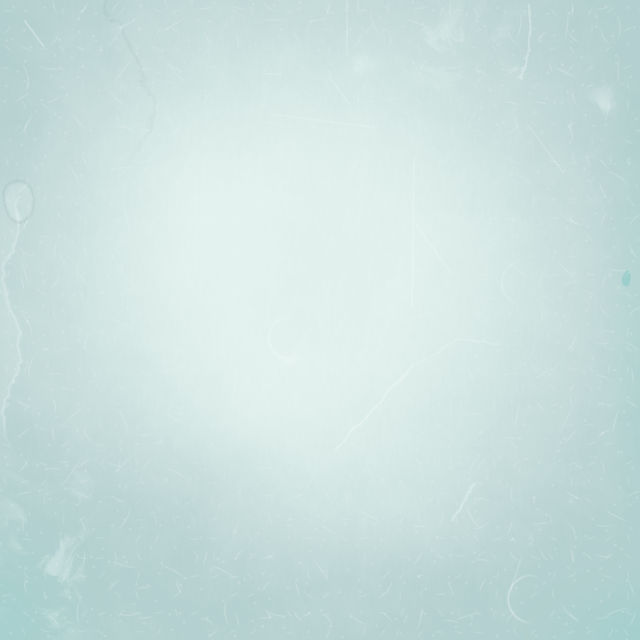
This texture is drawn by a WebGL 1 fragment shader. Its source:

```glsl
precision highp float;
// Weathered pale teal plaster: a broad off-centre glow fades to greyer edges.
// Layered sines make the clouds, cellular noise makes grain and flecks,
// and segment and arc distances lay thin chalky scratches on top.

#define GLOW_CENTER vec2(0.49, 0.57)
#define GLOW_RADIUS vec2(0.54, 0.53)
#define EDGE_COLOR vec3(0.710, 0.817, 0.815)
#define LIGHT_COLOR vec3(0.882, 0.941, 0.928)
#define TEAL_COLOR vec3(0.61, 0.81, 0.80)
#define CLOUD_AMOUNT 0.16
#define GRAIN_AMOUNT 0.055
#define FIBRE_AMOUNT 0.16
#define SCRATCH_AMOUNT 0.30
#define STAIN_AMOUNT 0.38

uniform vec2 u_resolution;

vec2 hash2(vec2 p) {
  vec3 q = fract(p.xyx * vec3(0.1031, 0.1030, 0.0973));
  q += dot(q, q.yzx + 33.33);
  return fract((q.xx + q.yz) * q.zy);
}

// Distance to the nearest scattered cell point
float cellular(vec2 p) {
  vec2 cell = floor(p), f = fract(p);
  float nearest = 2.0;
  for (int y = -1; y <= 1; y++)
    for (int x = -1; x <= 1; x++) {
      vec2 o = vec2(float(x), float(y));
      nearest = min(nearest, length(o + hash2(cell + o + 50.0) - f));
    }
  return nearest;
}

// Warped, rotated sine octaves, about -1 to 1
float clouds(vec2 p) {
  float sum = 0.0, amp = 0.5;
  for (int i = 0; i < 7; i++) {
    p = mat2(0.8, -0.6, 0.6, 0.8) * p * 1.65 + 0.7 * sin(p.yx * 1.3) + 1.7;
    sum += amp * sin(p.x) * sin(p.y);
    amp *= 0.72;
  }
  return sum;
}

float blob(vec2 p, vec2 center, vec2 radius) {
  vec2 q = (p - center) / radius;
  return exp(-dot(q, q));
}

float line(float d, float width) {
  float w = max(width, 0.7 / u_resolution.y);
  return (1.0 - smoothstep(0.0, 2.0 * w, d)) * width / w;
}

float scratch(vec2 p, vec2 a, vec2 b, float width) {
  vec2 pa = p - a, ba = b - a;
  float t = clamp(dot(pa, ba) / dot(ba, ba), 0.0, 1.0);
  return line(length(pa - ba * t), width);
}

// Left-facing part of a ring
float arc(vec2 p, vec2 center, float radius) {
  vec2 q = p - center;
  return line(abs(length(q) - radius), 0.0016) * smoothstep(0.2, -0.7, q.x / radius);
}

// One short, slightly bent stroke in some of the cells
float fibres(vec2 p, float scale) {
  vec2 g = p * scale, cell = floor(g), h = hash2(cell + scale);
  vec2 q = fract(g) - 0.5 - 0.2 * (h.yx - 0.5);
  float angle = 6.2832 * h.x;
  q = mat2(cos(angle), sin(angle), -sin(angle), cos(angle)) * q;
  q.y += (h.y - 0.5) * 2.0 * q.x * q.x;
  float span = 1.0 - smoothstep(0.08, 0.34, abs(q.x));
  return line(abs(q.y) / scale, 0.0010) * span * step(0.45, h.y);
}

void main() {
  vec2 p = gl_FragCoord.xy / u_resolution;
  float broad = clouds(p * 5.0), fine = clouds(p * 23.0 + 4.0);
  vec2 warped = p + 0.006 * vec2(fine, clouds(p * 19.0 + 9.0));

  // Base glow, with soft lobes that make its outline uneven
  float d = length((p - GLOW_CENTER) / GLOW_RADIUS);
  float light = 1.0 - smoothstep(0.22, 1.22, d);
  light += 0.13 * blob(p, vec2(0.30, 0.70), vec2(0.17)) + 0.12 * blob(p, vec2(0.63, 0.20), vec2(0.17, 0.10));
  light += 0.10 * blob(p, vec2(0.40, 0.36), vec2(0.12)) - 0.16 * blob(p, vec2(0.28, 0.22), vec2(0.15, 0.10));
  light -= 0.08 * blob(p, vec2(0.50, 0.09), vec2(0.26, 0.07));
  float rim = smoothstep(0.35, 1.0, d);
  light += CLOUD_AMOUNT * (0.45 * broad + 0.35 * fine) * (0.45 + 0.55 * rim);

  // Vertical brushing and small grain
  light += GRAIN_AMOUNT * (cellular(p * vec2(150.0, 45.0)) - 0.5);
  light += 0.5 * GRAIN_AMOUNT * (cellular(p * 210.0) - 0.5);
  vec3 color = mix(EDGE_COLOR, LIGHT_COLOR, clamp(light, 0.0, 1.05));

  // Teal tint at the lower corners and the right edge
  float teal = 0.6 * blob(p, vec2(1.0, 0.0), vec2(0.13, 0.08)) + 0.55 * blob(p, vec2(0.0, 0.02), vec2(0.12, 0.14));
  teal += 0.25 * blob(p, vec2(1.0, 0.45), vec2(0.04, 0.35));
  teal += 0.9 * (1.0 - smoothstep(0.7, 1.1, length((warped - vec2(0.979, 0.564)) / vec2(0.008, 0.016))));
  color = mix(color, TEAL_COLOR, min(teal, 1.0));

  // Chalky stains: left border, lower left, and worn patches
  float leftEdge = 0.018 + 0.012 * sin(p.y * 31.0) + 0.008 * fine;
  float band = smoothstep(0.27, 0.36, p.y) * (1.0 - smoothstep(0.66, 0.72, p.y));
  float stain = band * (0.35 * smoothstep(0.008, -0.004, p.x - leftEdge) + 0.7 * line(abs(p.x - leftEdge), 0.002));
  float head = length((warped - vec2(0.029, 0.685)) / vec2(0.023, 0.032));
  stain += 0.4 * (1.0 - smoothstep(0.8, 1.05, head));
  float worn = blob(p, vec2(0.07, 0.14), vec2(0.06, 0.13)) + 0.8 * blob(p, vec2(0.71, 0.93), vec2(0.08, 0.05));
  worn += blob(p, vec2(0.944, 0.836), vec2(0.018, 0.025)) + 0.6 * blob(p, vec2(0.56, 0.90), vec2(0.025, 0.015));
  stain += worn * smoothstep(0.05, 0.65, fine);
  stain += 1.1 * blob(warped, vec2(0.454, 0.437), vec2(0.015, 0.009));
  color = mix(color, vec3(0.93, 0.97, 0.96), STAIN_AMOUNT * min(stain, 1.5));
  color -= 0.035 * line(abs(head - 1.08) * 0.025, 0.0015);
  float crack = abs(p.x - 0.20 - 0.035 * sin(p.y * 17.0) - 0.012 * fine);
  color -= 0.022 * line(crack, 0.003) * smoothstep(0.72, 0.80, p.y);

  // Long scratches and curved marks
  float s = scratch(warped, vec2(0.525, 0.297), vec2(0.645, 0.427), 0.0018);
  s += 0.6 * scratch(warped, vec2(0.645, 0.427), vec2(0.71, 0.466), 0.0013);
  s += 0.6 * scratch(warped, vec2(0.71, 0.466), vec2(0.78, 0.461), 0.0013);
  s += 0.7 * scratch(p, vec2(0.647, 0.753), vec2(0.644, 0.52), 0.0015);
  s += 0.7 * scratch(p, vec2(0.651, 0.648), vec2(0.707, 0.57), 0.0012);
  s += 0.6 * scratch(p, vec2(0.423, 0.822), vec2(0.59, 0.80), 0.0013);
  s += 0.6 * scratch(p, vec2(0.514, 0.88), vec2(0.547, 0.837), 0.0013);
  s += scratch(warped, vec2(0.83, 0.987), vec2(0.818, 0.876), 0.0015);
  s += scratch(p, vec2(0.039, 0.967), vec2(0.068, 0.928), 0.0014);
  s += scratch(warped, vec2(0.742, 0.247), vec2(0.706, 0.184), 0.0018);
  s += 0.6 * scratch(p, vec2(0.542, 1.0), vec2(0.542, 0.915), 0.0014);
  s += 0.5 * scratch(p, vec2(0.825, 0.805), vec2(0.88, 0.73), 0.0013);
  s += 0.8 * arc(p, vec2(0.453, 0.472), 0.033) + arc(p, vec2(0.831, 0.064), 0.037);
  s += 0.5 * arc(p, vec2(0.818, 0.558), 0.034);
  color += SCRATCH_AMOUNT * min(s, 1.0) * (vec3(0.98, 1.0, 0.99) - color);

  // Scattered fibres and flecks
  float marks = fibres(p, 13.0) + fibres(p + 0.37, 21.0) + 0.8 * fibres(p.yx + 0.71, 34.0);
  marks += 0.8 * (1.0 - smoothstep(0.03, 0.10, cellular(p * 32.0)));
  color += FIBRE_AMOUNT * marks * (0.5 + 0.7 * rim) * (1.0 - color);
  gl_FragColor = vec4(clamp(color, 0.0, 1.0), 1.0);
}
```
